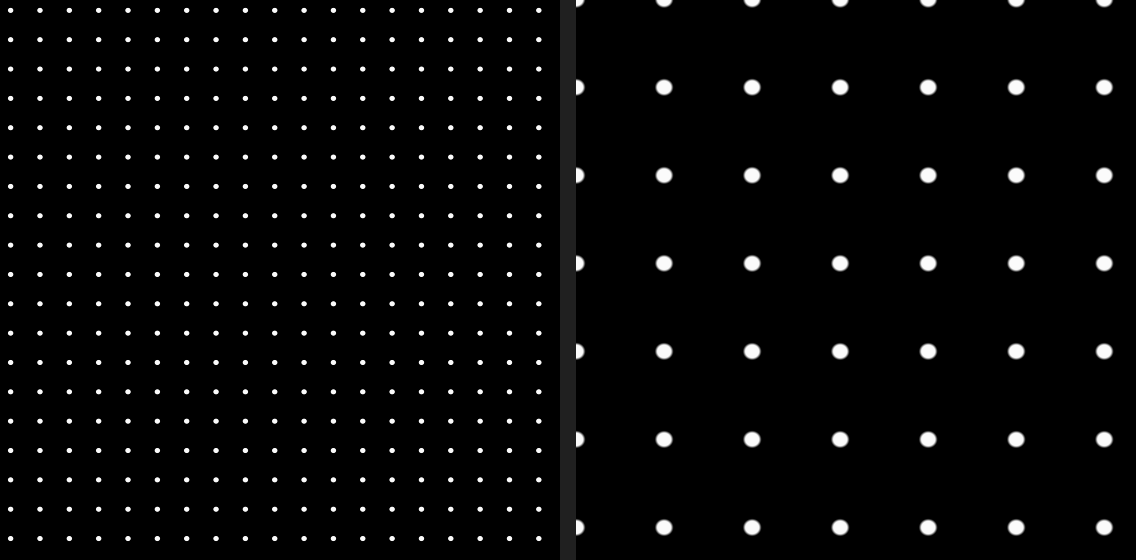
Left, the full canvas; right, a detail of the centre.
Give the GLSL for this pattern, as a three.js fragment shader.

```glsl
varying vec2 vUv;

const vec3 BACKGROUND = vec3(0.0);
const vec3 DOT_COLOR = vec3(0.985);
const float SPACING = 0.0524;
const vec2 FIRST_DOT = vec2(0.0190, 0.0383);
const vec2 DOT_RADII = vec2(0.0048, 0.0045);
const float EDGE_SOFTNESS = 0.001;

// Offset from the centre of the nearest grid point
vec2 gridOffset(vec2 p, vec2 origin, float spacing) {
  return (fract((p - origin) / spacing + 0.5) - 0.5) * spacing;
}

// Approximate signed distance to an ellipse
float ellipseDistance(vec2 p, vec2 radii) {
  return (length(p / radii) - 1.0) * min(radii.x, radii.y);
}

float softFill(float dist, float softness) {
  return 1.0 - smoothstep(-softness, softness, dist);
}

void main() {
  // Slightly wide dots on a 19 by 19 grid
  vec2 offset = gridOffset(vUv, FIRST_DOT, SPACING);
  float dotMask = softFill(ellipseDistance(offset, DOT_RADII), EDGE_SOFTNESS);

  gl_FragColor = vec4(mix(BACKGROUND, DOT_COLOR, dotMask), 1.0);
}
```
